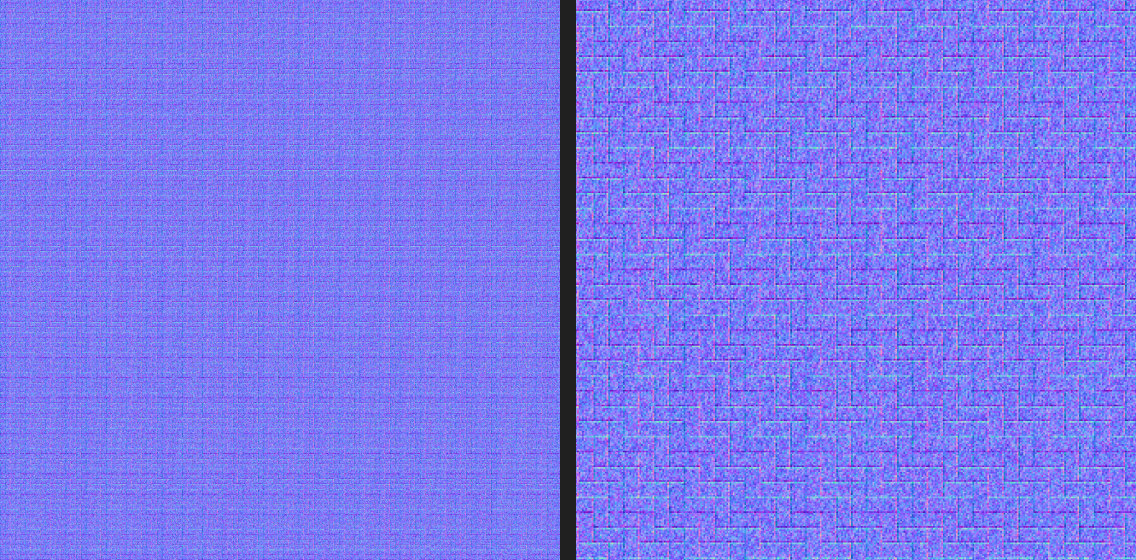
Left: the whole. Right: its middle third, enlarged.
Write a WebGL 2 fragment shader that draws this texture map.

```glsl
#version 300 es
precision highp float;
// Normal map of a very fine herringbone paving: short bricks laid alternately
// across and upright, with thin bevelled rims under a dense grain.
// Slopes are found per grain cell, packed as normals and averaged per pixel.

#define UNITS 110.6        // brick widths across the canvas
#define BRICK_LENGTH 2.0   // brick length in brick widths
#define BEVEL_WIDTH 0.08   // rim width in brick widths
#define BEVEL_SLOPE 0.48   // sideways part of the normal on a rim
#define GRAIN_CELLS 1024.0 // grain cells across the canvas
#define GRAIN_SLOPE 0.57   // strength of the grain
#define MEAN_SLOPE vec2(-0.012, -0.032)
#define SAMPLES 4          // samples per pixel along each axis

uniform vec2 u_resolution;
out vec4 fragColor;

float hash(vec2 p) {
    return fract(sin(dot(p, vec2(12.9898, 78.233))) * 43758.5453);
}

vec2 hash2(vec2 p) {
    return vec2(hash(p), hash(p + vec2(37.2, 91.7)));
}

// Random slope with a peaked spread, from -1 to 1
vec2 randomSlope(vec2 cell) {
    return hash2(cell) + hash2(cell + 619.3) - 1.0;
}

// Finds the brick at p: position inside it and its size
void herringbone(vec2 p, out vec2 local, out vec2 size) {
    vec2 cell = floor(p);
    float stair = mod(cell.x - cell.y, 2.0 * BRICK_LENGTH);
    bool lying = stair < BRICK_LENGTH;
    vec2 offset = lying ? vec2(stair, 0.0)
                        : vec2(0.0, 2.0 * BRICK_LENGTH - 1.0 - stair);
    size = lying ? vec2(BRICK_LENGTH, 1.0) : vec2(1.0, BRICK_LENGTH);
    local = p - cell + offset;
}

// Packed normal of the grain cell that holds uv
vec3 surface(vec2 uv) {
    vec2 cell = floor(uv * GRAIN_CELLS);
    vec2 local, size;
    herringbone((cell + 0.5) / GRAIN_CELLS * UNITS, local, size);

    // Rims lean outwards on all four sides
    vec2 rim = step(size - local, vec2(BEVEL_WIDTH)) - step(local, vec2(BEVEL_WIDTH));
    vec2 slope = MEAN_SLOPE + BEVEL_SLOPE * rim + GRAIN_SLOPE * randomSlope(cell);

    // Keep the normal facing outwards
    slope *= min(1.0, 0.9 / max(length(slope), 0.001));
    return 0.5 + 0.5 * vec3(slope, sqrt(1.0 - dot(slope, slope)));
}

void main() {
    float side = min(u_resolution.x, u_resolution.y);
    vec2 corner = gl_FragCoord.xy - 0.5;

    // Average an even grid of samples for smooth edges
    vec3 color = vec3(0.0);
    for (int y = 0; y < SAMPLES; y++) {
        for (int x = 0; x < SAMPLES; x++) {
            vec2 shift = (vec2(x, y) + 0.5) / float(SAMPLES);
            color += surface((corner + shift) / side);
        }
    }
    fragColor = vec4(color / float(SAMPLES * SAMPLES), 1.0);
}
```
